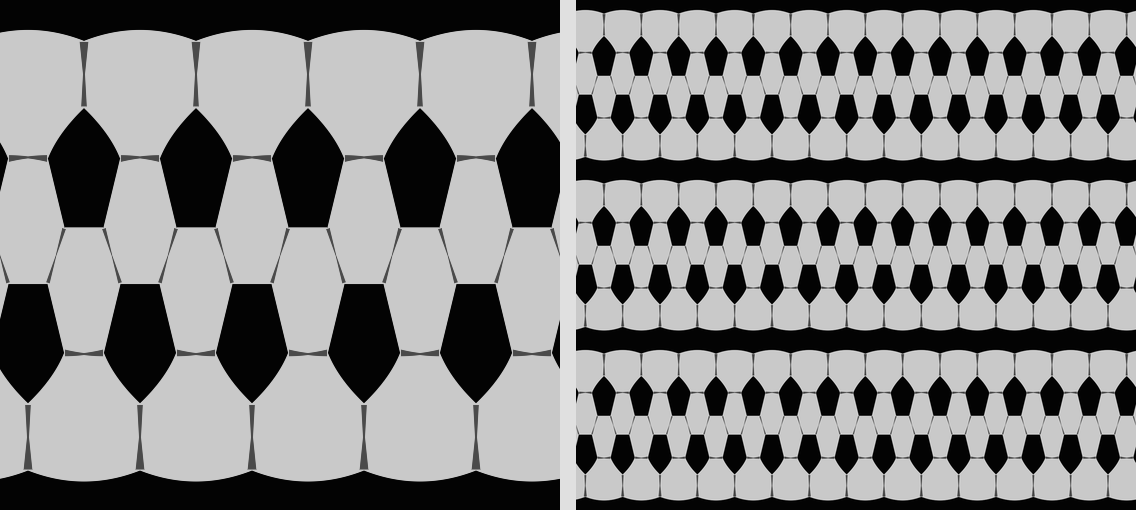
Left: one tile. Right: repeated 3 by 3.
Reproduce this pattern procedurally as a Shadertoy shader.

```glsl
#define REPEATS 5.0
#define HEIGHT 4.544            // canvas height, in repeat widths
#define CENTER_Y 0.4986
#define PANEL_COLOR vec3(0.79)
#define PATCH_COLOR vec3(0.01)
#define SEAM_COLOR vec3(0.29)
#define APEX_Y 1.315
#define SHOULDER vec2(0.322, 0.866)
#define BASE vec2(0.174, 0.2526)
#define CAP_Y 2.012
#define CAP_SAG 0.098
#define SIDE_BULGE 0.036

// Bow-tie strip from a to b: wide at both ends, narrow at the waist.
float seamDistance(vec2 p, vec2 a, vec2 b, float endA, float waist, float endB) {
    float len = length(b - a);
    vec2 dir = (b - a) / len;
    vec2 q = vec2(dot(p - a, dir), dot(p - a, vec2(-dir.y, dir.x)));
    float t = 2.0 * q.x / len - 1.0;
    float halfWidth = mix(waist, t < 0.0 ? endA : endB, min(abs(t), 1.0));
    return max(abs(q.y) - halfWidth, abs(q.x - 0.5 * len) - 0.5 * len);
}

// Pentagon with a flat base, straight flanks and a bulging pointed roof.
float pentagonDistance(vec2 p) {
    vec2 flank = SHOULDER - BASE;
    float lower = dot(p - BASE, normalize(vec2(flank.y, -flank.x)));
    float t = (APEX_Y - p.y) / (APEX_Y - SHOULDER.y);
    float roofX = SHOULDER.x * t + 4.0 * SIDE_BULGE * t * (1.0 - t);
    float slope = (SHOULDER.x + 4.0 * SIDE_BULGE * (1.0 - 2.0 * t)) / (APEX_Y - SHOULDER.y);
    float upper = (p.x - roofX) / sqrt(1.0 + slope * slope);
    float side = p.y > SHOULDER.y ? upper : lower;
    return max(side, max(BASE.y - p.y, p.y - APEX_Y));
}

// Scalloped band that runs over the top and bottom edges of the tile.
float capDistance(vec2 p) {
    float s = 1.0 - 2.0 * p.x;
    return CAP_Y - CAP_SAG * s * s - p.y;
}

float coverage(float d, float pixel) {
    return 1.0 - smoothstep(-0.6 * pixel, 0.6 * pixel, d);
}

void mainImage(out vec4 fragColor, in vec2 fragCoord) {
    vec2 uv = fragCoord / iResolution.xy;
    float pixel = max(REPEATS / iResolution.x, HEIGHT / iResolution.y);
    vec2 p = vec2(uv.x * REPEATS, (uv.y - CENTER_Y) * HEIGHT);

    // The lower half is the upper half flipped and moved by half a repeat.
    p.x -= p.y > 0.0 ? 0.75 : 0.25;
    p = abs(vec2(p.x - round(p.x), p.y));

    // Seams: slanted at the equator, bent level ones, upright ones to the cap.
    float slanted = seamDistance(p, vec2(0.178, 0.241), vec2(0.322, -0.241), 0.0165, 0.003, 0.0165);
    float bend = (p.x - 0.5) / 0.17;
    vec2 bent = p + vec2(0.0, 0.01 * bend * bend);
    float level = seamDistance(bent, vec2(0.33, 0.876), vec2(0.67, 0.876), 0.03, 0.009, 0.03);
    float upright = seamDistance(p, vec2(0.0, 1.33), vec2(0.0, 1.905), 0.025, 0.009, 0.039);
    float seams = min(slanted, min(level, upright));

    // Dark patches lie over the seams.
    float patches = min(pentagonDistance(p), capDistance(p));

    vec3 color = mix(PANEL_COLOR, SEAM_COLOR, coverage(seams, pixel));
    color = mix(color, PATCH_COLOR, coverage(patches, pixel));
    fragColor = vec4(color, 1.0);
}
```
